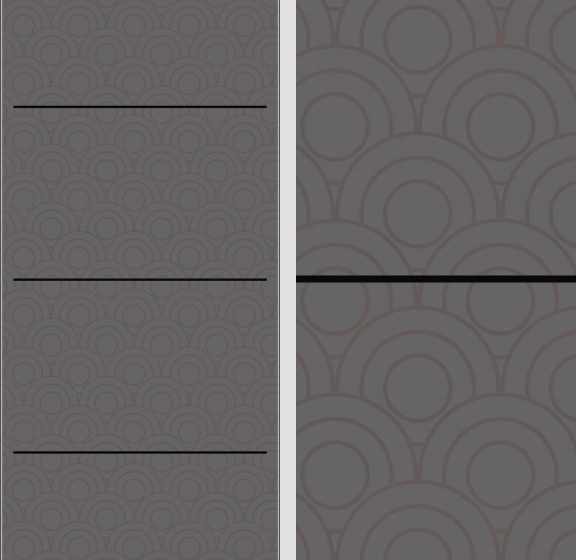
Left, the full canvas; right, a detail of the centre.
This pattern is drawn by a WebGL 1 fragment shader. Its source:

```glsl
precision highp float;

uniform vec2 u_resolution;

// Lengths are fractions of the canvas width
const vec2 SCALE_STEP = vec2(0.1971, 0.1037);
const vec2 SCALE_ORIGIN = vec2(0.0841, 0.0417);
const float SCALE_RADIUS = 0.0988;
const float RING_HALF_WIDTH = 0.0026;

const vec3 GROUND = vec3(0.400, 0.393, 0.391);
const vec3 RING_GREY = vec3(0.366, 0.348, 0.348);
const vec3 RING_RED = vec3(0.394, 0.345, 0.347);
const vec3 BAR_COLOR = vec3(0.035, 0.035, 0.035);
const vec3 RAIL_COLOR = vec3(0.78, 0.77, 0.77);
const vec3 MARGIN_COLOR = vec3(0.33, 0.33, 0.33);

float fill(float distance, float pixel) {
  return 1.0 - smoothstep(-0.7 * pixel, 0.7 * pixel, distance);
}

vec2 gradient(vec2 cell) {
  float angle = 6.2832 * fract(sin(dot(cell, vec2(127.1, 311.7))) * 4375.85);
  return vec2(cos(angle), sin(angle));
}

float gradientNoise(vec2 p) {
  vec2 i = floor(p);
  vec2 f = p - i;
  vec2 w = f * f * (3.0 - 2.0 * f);
  vec2 e = vec2(0.0, 1.0);
  float low = mix(dot(gradient(i), f), dot(gradient(i + e.yx), f - e.yx), w.x);
  float high = mix(dot(gradient(i + e), f - e), dot(gradient(i + e.yy), f - e.yy), w.x);
  return mix(low, high, w.y);
}

float ring(float r, float radius, float pixel) {
  return fill(abs(r - radius) - RING_HALF_WIDTH, pixel);
}

// Layers one row of discs over the rings behind it
float scaleRow(float behind, vec2 p, float row, float pixel) {
  vec2 q = p - SCALE_ORIGIN - vec2(0.5 * mod(row, 2.0), row) * SCALE_STEP;
  q.x -= SCALE_STEP.x * floor(q.x / SCALE_STEP.x + 0.5);
  float r = length(q);
  float rings = ring(r, SCALE_RADIUS - RING_HALF_WIDTH, pixel);
  rings = max(rings, ring(r, 0.067, pixel));
  rings = max(rings, ring(r, 0.039, pixel));
  return mix(behind, rings, fill(r - SCALE_RADIUS, pixel));
}

float overlappingScales(vec2 p, float pixel) {
  float row = floor((p.y - SCALE_ORIGIN.y) / SCALE_STEP.y);
  float upper = scaleRow(0.0, p, row + 1.0, pixel);
  return scaleRow(upper, p, row, pixel);
}

// Three evenly spaced bars with rounded ends
float barDistance(vec2 p, float first, float spacing, float halfWidth) {
  float index = clamp(floor((p.y - first) / spacing + 0.5), 0.0, 2.0);
  vec2 q = vec2(p.x - clamp(p.x, 0.052, 0.949), p.y - first - index * spacing);
  return length(q) - halfWidth;
}

void main() {
  float pixel = 1.0 / u_resolution.x;
  vec2 p = gl_FragCoord.xy * pixel;

  // Ground with faint grain and unevenly tinted rings
  vec3 color = GROUND + 0.008 * gradientNoise(p * 110.0);
  float tint = smoothstep(-0.35, 0.35, gradientNoise(p * 9.0));
  color = mix(color, mix(RING_GREY, RING_RED, tint), 0.9 * overlappingScales(p, pixel));

  // Horizontal bars
  color = mix(color, BAR_COLOR, fill(barDistance(p, 0.384, 0.6172, 0.0042), pixel));

  // Side margins and pale rails
  float inset = min(p.x, 1.0 - p.x);
  color = mix(color, MARGIN_COLOR, fill(inset - 0.006, pixel));
  color = mix(color, RAIL_COLOR, fill(abs(inset - 0.006) - 0.0018, pixel));

  gl_FragColor = vec4(color, 1.0);
}
```
